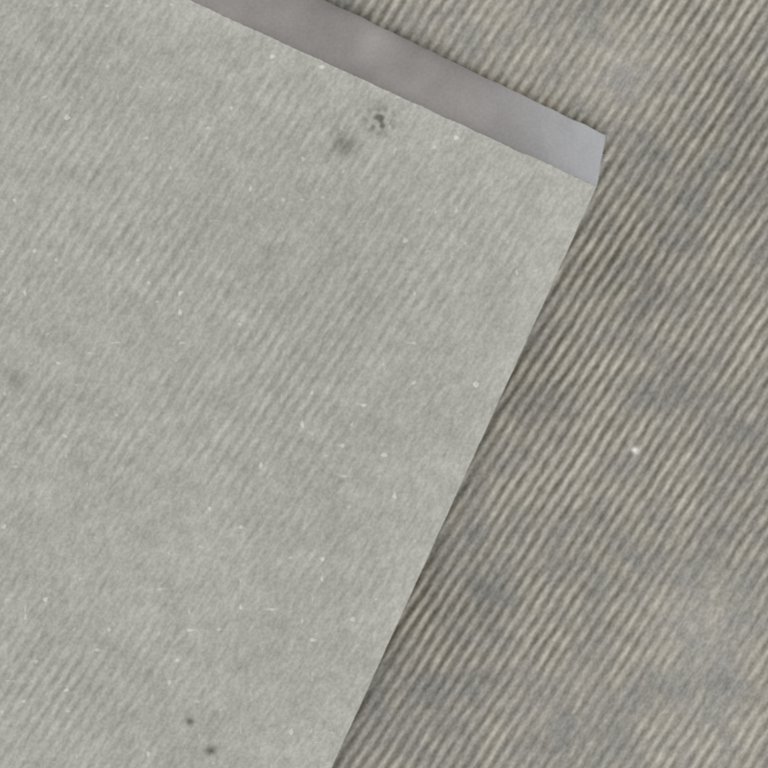
Reproduce this texture procedurally as a WebGL 2 fragment shader.

```glsl
#version 300 es
precision highp float;
// A smooth concrete slab with a bevelled side, lying on grooved weathered concrete.
#define GROOVE_DIR vec2(0.545, 0.839)
#define GROOVE_PITCH 0.0142
#define GROOVE_DEPTH 0.085
#define EDGE_BLUR 0.0016
#define GRAIN 0.105
#define SLAB_COLOR vec3(0.655, 0.654, 0.625)
#define GROUND_COLOR vec3(0.570, 0.558, 0.525)
#define BEVEL_COLOR vec3(0.565, 0.552, 0.545)
#define BEVEL_TIP vec3(0.670, 0.675, 0.685)

uniform vec2 u_resolution;
out vec4 outColor;

vec2 hashGradient(vec2 cell) {
    vec3 q = fract(cell.xyx * vec3(0.1031, 0.1030, 0.0973));
    q += dot(q, q.yzx + 33.33);
    float angle = 6.28318 * fract((q.x + q.y) * q.z);
    return vec2(cos(angle), sin(angle));
}

float gradientNoise(vec2 p) {
    vec2 i = floor(p), f = p - i;
    vec2 w = f * f * f * (f * (f * 6.0 - 15.0) + 10.0);
    float a = dot(hashGradient(i), f);
    float b = dot(hashGradient(i + vec2(1, 0)), f - vec2(1, 0));
    float c = dot(hashGradient(i + vec2(0, 1)), f - vec2(0, 1));
    float d = dot(hashGradient(i + vec2(1, 1)), f - vec2(1, 1));
    return mix(mix(a, b, w.x), mix(c, d, w.x), w.y);
}

float fbm(vec2 p) {
    float sum = 0.0, amp = 1.0;
    for (int i = 0; i < 4; i++) {
        sum += amp * gradientNoise(p);
        p = mat2(1.6, 1.2, -1.2, 1.6) * p + 7.3;
        amp *= 0.55;
    }
    return sum;
}

// Signed distance to the line a-b, positive on its left.
float sideOf(vec2 p, vec2 a, vec2 b) {
    vec2 t = normalize(b - a);
    return dot(p - a, vec2(-t.y, t.x));
}

float blob(vec2 p, vec2 center, float radius) {
    vec2 q = (p - center) / radius;
    return exp(-dot(q, q));
}

float inside(float d) {
    return 1.0 - smoothstep(-EDGE_BLUR, EDGE_BLUR, d);
}

void main() {
    vec2 p = gl_FragCoord.xy / u_resolution;
    // Axes along and across the grooves
    vec2 g = vec2(dot(p, GROOVE_DIR), dot(p, vec2(GROOVE_DIR.y, -GROOVE_DIR.x)));

    // Slab and bevel outlines
    vec2 corner = vec2(0.777, 0.757), tip = vec2(0.789, 0.824);
    vec2 wobble = p + 0.0015 * gradientNoise(p * 35.0);
    float right = sideOf(wobble, corner, vec2(0.432, 0.0));
    float top = sideOf(wobble, vec2(0.247, 1.0), corner);
    float upper = sideOf(wobble, vec2(0.423, 1.0), tip);
    float end = sideOf(wobble, tip, corner);
    float slabMask = inside(max(right, top));
    float bevelMask = inside(max(max(upper, end), -top));

    // Shared textures
    float cloud = fbm(p * 6.0 + 3.0);
    float mottle = fbm(p * 24.0);
    float streak = gradientNoise(g * vec2(55.0, 150.0)) + 0.6 * gradientNoise(g * vec2(120.0, 260.0) + 9.0);
    float grit = gradientNoise(p * 210.0) + 0.5 * gradientNoise(p * 380.0);
    float bend = 0.16 * gradientNoise(p * 14.0) + 0.1 * gradientNoise(g * vec2(40.0, 90.0));
    float wave = sin(6.28318 * (g.y / GROOVE_PITCH + bend));

    // Grooved ground, worn pale in places and stained in others
    float pale = blob(p, vec2(0.81, 0.91), 0.06) + blob(p, vec2(0.92, 0.19), 0.08)
               + 0.7 * blob(p, vec2(0.93, 0.04), 0.10) + 0.6 * blob(p, vec2(0.65, 0.97), 0.12)
               + 0.5 * blob(p, vec2(0.74, 0.05), 0.10);
    float stain = blob(p, vec2(0.79, 0.67), 0.08) + blob(p, vec2(0.69, 0.51), 0.07)
                + 0.9 * blob(p, vec2(0.56, 0.20), 0.08) + 0.5 * blob(p, vec2(0.98, 0.82), 0.12);
    float wear = clamp(0.85 + 0.6 * cloud + 0.35 * mottle + 0.25 * stain - 0.55 * pale, 0.12, 1.3);
    float groove = wave - 0.35 * (1.0 - wave) * max(0.0, gradientNoise(g * vec2(18.0, 60.0)) + 0.2);
    float groundTone = GROOVE_DEPTH * wear * groove + 0.05 * cloud + 0.04 * mottle
                     + 0.075 * streak + 0.045 * grit + 0.065 * pale - 0.05 * stain;
    vec3 ground = GROUND_COLOR + groundTone;
    ground += vec3(0.012, 0.004, -0.010) * (cloud + mottle);

    // Contact shadows
    float below = smoothstep(0.80, 0.25, p.y);
    ground -= (0.04 + 0.10 * below) * exp(-max(right, 0.0) / 0.012) * step(p.y, 0.79);
    ground -= 0.20 * exp(-max(upper, 0.0) / 0.007) * smoothstep(0.80, 0.77, p.x) * step(0.8, p.y);

    // Bevelled side, brighter toward its tip
    float tipGlow = smoothstep(0.55, 0.79, p.x);
    vec3 bevel = mix(BEVEL_COLOR, BEVEL_TIP, tipGlow * tipGlow);
    bevel += 0.045 * cloud + 0.025 * mottle + 0.02 * grit + 0.06 * blob(p, vec2(0.49, 0.945), 0.03);
    bevel -= 0.07 * exp(-abs(upper) / 0.008) * (1.0 - tipGlow);
    bevel -= 0.05 * exp(-abs(top) / 0.006);

    // Slab with faint grooves, a clean pale rim and small pits
    float rim = exp(min(right, 0.0) / 0.045) + exp(min(top, 0.0) / 0.04);
    float ghost = 0.022 * clamp(0.6 + 1.5 * fbm(p * 5.0 + 20.0) + 0.8 * blob(p, vec2(0.42, 0.61), 0.16), 0.0, 1.6);
    float slabTone = ghost * wave * (1.0 - min(rim, 1.0)) + GRAIN * (0.55 * streak + 0.42 * grit)
                   + 0.022 * cloud + 0.035 * mottle + 0.035 * min(rim, 1.0);
    slabTone -= 0.025 * blob(p, vec2(0.42, 0.60), 0.12);
    float pits = blob(p, vec2(0.495, 0.843), 0.017) * smoothstep(-0.1, 0.4, gradientNoise(p * 90.0) + 0.15)
               + 0.5 * blob(p, vec2(0.449, 0.812), 0.015) + 0.4 * blob(p, vec2(0.02, 0.505), 0.011)
               + blob(p, vec2(0.274, 0.023), 0.006) + 0.8 * blob(p, vec2(0.247, 0.061), 0.005);
    vec3 slab = SLAB_COLOR + slabTone - 0.24 * pits;
    slab += 0.12 * smoothstep(0.42, 0.6, gradientNoise(p * 75.0 + 40.0));

    // Layers
    vec3 color = mix(ground, bevel, bevelMask);
    color = mix(color, slab, slabMask);
    color += 0.4 * blob(p, vec2(0.826, 0.414), 0.0045);
    outColor = vec4(clamp(color, 0.0, 1.0), 1.0);
}
```
